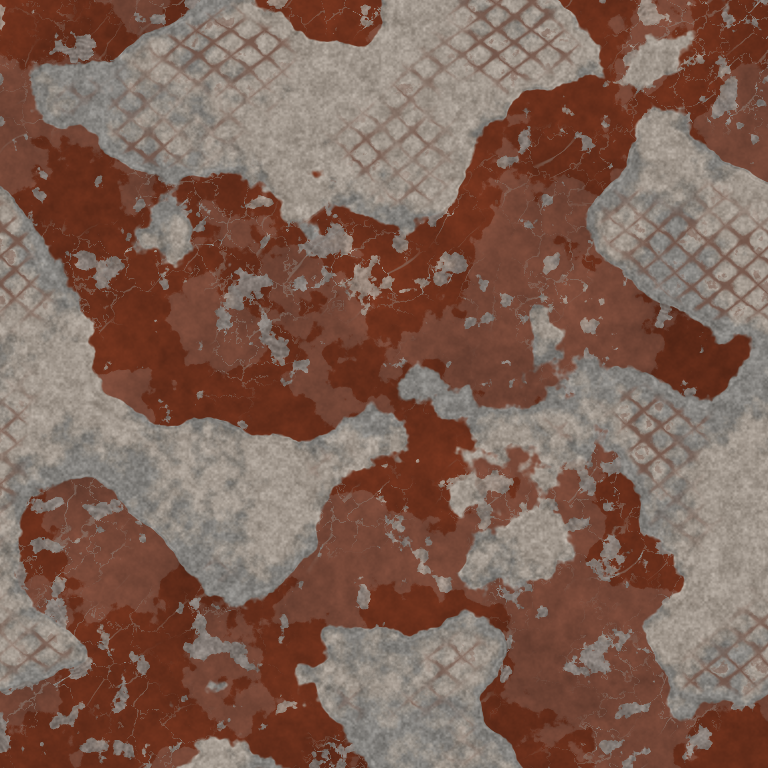
Reproduce this texture procedurally as a three.js fragment shader.

```glsl
// Worn red paint flaking off weathered concrete that bears a faint scale pattern.
// Layered sines lay out the big islands and fractal noise frays their edges;
// cellular noise draws the cracks, and a diamond lattice the rusty scales.

#define PAINT_LEVEL 0.0
#define EDGE_FRAY 2.0
#define FRAY_SCALE 14.0
#define FADE_SCALE 7.0
#define CHIP_SCALE 38.0
#define CHIP_LEVEL 0.70
#define CRACK_SCALE 24.0
#define SCALE_SIZE vec2(0.043, 0.037)
#define RIM_FALLOFF 2.2
#define GRAIN 0.09

varying vec2 vUv;

const vec3 DEEP_RED = vec3(0.40, 0.18, 0.105);
const vec3 FADED_RED = vec3(0.445, 0.27, 0.21);
const vec3 COOL_GRAY = vec3(0.515, 0.505, 0.49);
const vec3 MID_GRAY = vec3(0.55, 0.525, 0.495);
const vec3 WARM_GRAY = vec3(0.62, 0.58, 0.54);
const vec3 RUST = vec3(0.43, 0.30, 0.25);

float hash(vec2 p) {
  vec3 q = fract(p.xyx * 0.1031);
  q += dot(q, q.yzx + 33.33);
  return fract((q.x + q.y) * q.z);
}

vec2 hash2(vec2 p) {
  return vec2(hash(p), hash(p + 71.7));
}

float noise(vec2 p) {
  vec2 i = floor(p), f = fract(p);
  f = f * f * (3.0 - 2.0 * f);
  vec2 e = vec2(1.0, 0.0);
  return mix(mix(hash(i), hash(i + e.xy), f.x),
             mix(hash(i + e.yx), hash(i + e.xx), f.x), f.y);
}

float fbm(vec2 p) {
  float sum = 0.0, amp = 0.516;
  for (int i = 0; i < 5; i++) {
    sum += amp * noise(p);
    p = mat2(1.6, 1.2, -1.2, 1.6) * p + 17.3;
    amp *= 0.5;
  }
  return sum;
}

// Smooth random field of unit variance: waves in golden-angle directions
float islands(vec2 p) {
  float sum = 0.0;
  for (int i = 0; i < 12; i++) {
    float n = float(i), angle = n * 2.4 + 0.4;
    float freq = 1.5 + 2.8 * fract(n * 0.618);
    vec2 wave = floor(freq * vec2(cos(angle), sin(angle)) + 0.5);
    sum += sin(6.2832 * (dot(wave, p) + hash(vec2(n, 5.0))));
  }
  return sum * 0.41;
}

// Cellular noise: gap between the two nearest points, zero on cell borders
float cellBorder(vec2 p) {
  vec2 i = floor(p), f = fract(p);
  float near = 8.0, second = 8.0;
  for (int y = -1; y <= 1; y++)
    for (int x = -1; x <= 1; x++) {
      vec2 o = vec2(float(x), float(y));
      float d = length(o + hash2(i + o) - f);
      second = min(second, max(near, d));
      near = min(near, d);
    }
  return second - near;
}

// Distance to the lines of a diamond lattice, with rounded cell corners
float scaleBorder(vec2 p) {
  vec2 q = p / SCALE_SIZE;
  vec2 d = 0.5 - abs(fract(vec2(q.x + q.y, q.x - q.y)) - 0.5);
  return d.x * d.y / (d.x + d.y + 0.001);
}

void main() {
  vec2 p = vUv;
  vec2 warp = vec2(noise(p * 11.0), noise(p * 11.0 + 40.0)) - 0.5;
  float fray = fbm(p * FRAY_SCALE + 3.0) - 0.5;
  float height = islands(p + 0.05 * warp) + EDGE_FRAY * fray - PAINT_LEVEL;
  float patches = fbm(p * 8.0 + 60.0);
  float fine = fbm(p * 70.0 + 9.0);
  float grain = noise(p * 380.0) + noise(p * 210.0 + 8.0) - 1.0;

  // Concrete: warm inside, cool and banded along the paint
  float rim = exp(-RIM_FALLOFF * max(-height, 0.0));
  float warmth = smoothstep(0.36, 0.62, patches + 0.16 - 0.3 * rim + 0.35 * (fine - 0.5));
  vec3 concrete = mix(COOL_GRAY, MID_GRAY, smoothstep(0.0, 0.5, warmth));
  concrete = mix(concrete, WARM_GRAY, smoothstep(0.4, 1.0, warmth));
  float bands = sin(height * 22.0 + 9.0 * patches + 5.0 * fine);
  concrete += 0.035 * rim * bands + 0.16 * (fine - 0.5) + GRAIN * grain;

  // Rusty scale lines, showing in patches away from the paint
  float border = scaleBorder(p + 0.012 * warp + 0.006 * (fine - 0.5));
  float worn = smoothstep(0.42, 0.62, fbm(p * 6.0 + 25.0)) * smoothstep(0.3, 0.9, -height);
  float line = 1.0 - smoothstep(0.03, 0.12, border + 0.12 * (fine - 0.4));
  concrete += 0.03 * worn * smoothstep(0.08, 0.2, border);
  concrete = mix(concrete, RUST, 0.8 * worn * line);
  concrete = mix(concrete, RUST, 0.5 * smoothstep(0.64, 0.76, fine) * worn);

  // Paint: deep red with faded, sharp-edged patches
  float fade = fbm(p * FADE_SCALE + 90.0) + 0.12 * (fine - 0.5);
  vec3 paint = mix(DEEP_RED, FADED_RED, smoothstep(0.495, 0.515, fade));
  paint *= 1.0 + 0.35 * (patches - 0.5) + 0.25 * (fine - 0.5) + 0.5 * GRAIN * grain;

  // Thin cracks and small chips bare the concrete
  float crackZone = smoothstep(0.45, 0.65, fbm(p * 9.0 + 130.0));
  float crack = 1.0 - smoothstep(0.01, 0.07, cellBorder(p * CRACK_SCALE + 1.2 * warp + fine));
  float chip = fbm(p * CHIP_SCALE + 200.0) + 0.08 * crackZone + 0.06 * crack * crackZone;
  paint = mix(paint, MID_GRAY, 0.45 * crack * crackZone);
  float cover = smoothstep(-0.05, 0.05, height);
  cover *= 1.0 - 0.85 * smoothstep(CHIP_LEVEL, CHIP_LEVEL + 0.04, chip);

  gl_FragColor = vec4(mix(concrete, paint, cover), 1.0);
}
```
